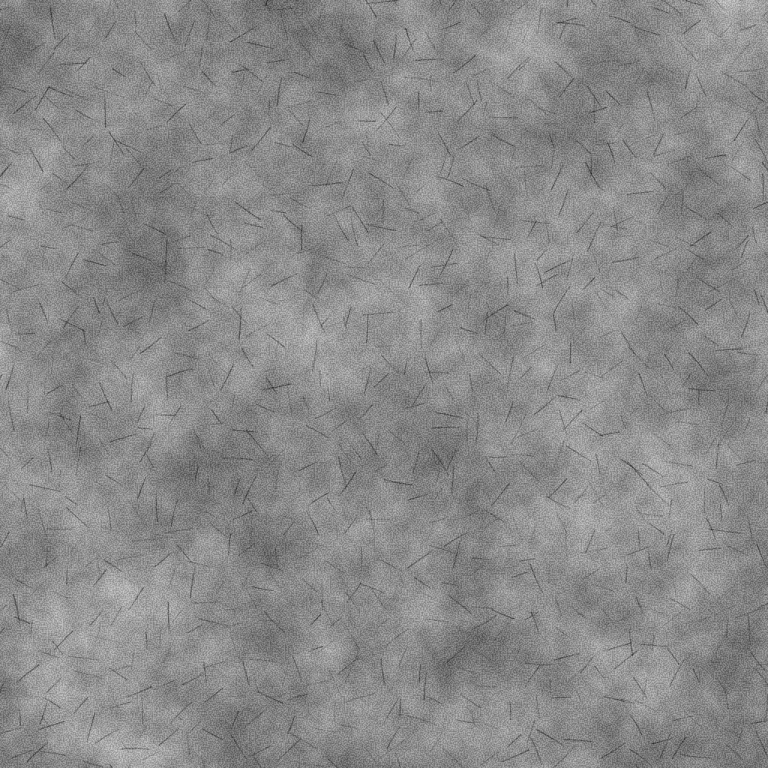
Reproduce this texture procedurally as a WebGL 1 fragment shader.

```glsl
precision highp float;
// Grey felt paper: blotchy mottled clouds, fine grain and scattered short dark fibres.

#define BASE_GREY 0.548
#define CLOUD_SCALE 5.0
#define CLOUD_GAIN 0.75
#define CLOUD_CONTRAST 0.148
#define GRAIN_SCALE 512.0
#define GRAIN_CONTRAST 0.215
#define FIBRE_CELLS 31.0
#define FIBRE_HALF_MIN 0.010
#define FIBRE_HALF_MAX 0.021
#define FIBRE_HALF_WIDTH 0.0008
#define FIBRE_DARKNESS 0.28

uniform vec2 u_resolution;

const float TAU = 6.283185;

vec2 hash2(vec2 p) {
  vec3 q = fract(p.xyx * vec3(0.1031, 0.1030, 0.0973));
  q += dot(q, q.yzx + 33.33);
  return fract((q.xx + q.yz) * q.zy);
}

vec2 unitVector(float turn) {
  return vec2(cos(TAU * turn), sin(TAU * turn));
}

float cornerSlope(vec2 cell, vec2 corner, vec2 local) {
  return dot(unitVector(hash2(cell + corner).x), local - corner);
}

float gradientNoise(vec2 p) {
  vec2 cell = floor(p);
  vec2 f = p - cell;
  vec2 u = f * f * f * (f * (f * 6.0 - 15.0) + 10.0);
  float low = mix(cornerSlope(cell, vec2(0.0, 0.0), f),
                  cornerSlope(cell, vec2(1.0, 0.0), f), u.x);
  float high = mix(cornerSlope(cell, vec2(0.0, 1.0), f),
                   cornerSlope(cell, vec2(1.0, 1.0), f), u.x);
  return mix(low, high, u.y);
}

// Layered noise, each octave turned so the lattices do not line up
float clouds(vec2 p) {
  mat2 turnAndDouble = mat2(1.6, 1.2, -1.2, 1.6);
  float sum = 0.0;
  float weight = 1.0;
  for (int octave = 0; octave < 6; octave++) {
    sum += weight * gradientNoise(p);
    p = turnAndDouble * p + vec2(17.3, 9.1);
    weight *= CLOUD_GAIN;
  }
  return sum;
}

// One slightly bent fibre per cell, at a random place, angle, length and strength
float fibres(vec2 uv, float pixel) {
  vec2 home = floor(uv * FIBRE_CELLS);
  float light = 1.0;
  for (int j = -1; j <= 1; j++) {
    for (int i = -1; i <= 1; i++) {
      vec2 cell = home + vec2(float(i), float(j));
      vec2 place = hash2(cell + 71.7);
      vec2 form = hash2(cell + 193.1);
      vec2 tone = hash2(cell + 347.9);
      vec2 axis = unitVector(form.x);
      vec2 offset = uv - (cell + place) / FIBRE_CELLS;
      float halfLength = mix(FIBRE_HALF_MIN, FIBRE_HALF_MAX, form.y);

      float along = dot(offset, axis);
      float across = dot(offset, vec2(-axis.y, axis.x));
      float t = along / halfLength;
      across += (tone.y - 0.5) * 0.1 * halfLength * (t * t - 0.5);

      float aa = 0.7 * pixel;
      float body = 1.0 - smoothstep(FIBRE_HALF_WIDTH - aa, FIBRE_HALF_WIDTH + aa, abs(across));
      float ends = 1.0 - smoothstep(halfLength - pixel, halfLength + pixel, abs(along));
      float fade = mix(0.6, 1.0, clamp(0.5 + 0.5 * t, 0.0, 1.0));
      light *= 1.0 - FIBRE_DARKNESS * body * ends * fade * mix(0.4, 1.6, tone.x);
    }
  }
  return light;
}

void main() {
  float side = min(u_resolution.x, u_resolution.y);
  vec2 uv = gl_FragCoord.xy / side;

  float grey = BASE_GREY + CLOUD_CONTRAST * clouds(uv * CLOUD_SCALE + 3.7);
  grey *= fibres(uv, 1.0 / side);
  grey += GRAIN_CONTRAST * gradientNoise(uv * GRAIN_SCALE);

  gl_FragColor = vec4(vec3(clamp(grey, 0.0, 1.0)), 1.0);
}
```
